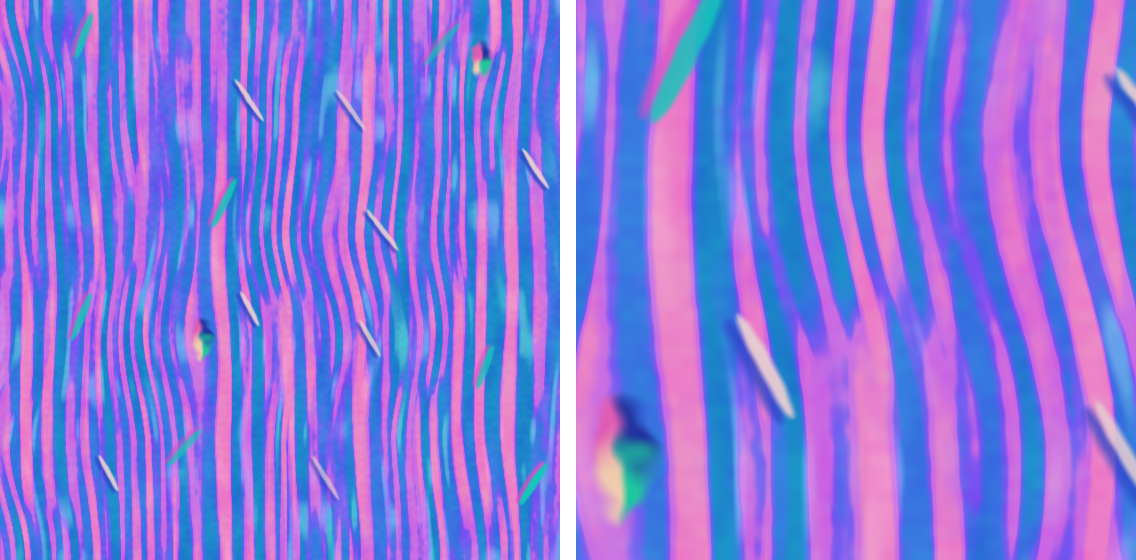
Left, the full canvas; right, a detail of the centre.
Give the GLSL for this texture map, as a WebGL 2 fragment shader.

```glsl
#version 300 es
precision highp float;

uniform vec2 u_resolution;
out vec4 fragColor;

float hash(vec2 p) {
  return fract(sin(dot(p, vec2(127.1, 311.7))) * 43758.5453);
}

float noise(vec2 p) {
  vec2 i = floor(p), f = fract(p);
  f = f * f * (3.0 - 2.0 * f);
  return mix(mix(hash(i), hash(i + vec2(1, 0)), f.x),
             mix(hash(i + vec2(0, 1)), hash(i + vec2(1, 1)), f.x), f.y);
}

// Sideways slope of one fibre, mostly alternating, fading along its length
float fibreSlope(float k, float y) {
  float side = mod(k, 2.0) < 0.5 ? -1.0 : 1.0;
  return side * mix(0.1, 1.05, hash(vec2(k, 3.0))) - 0.06
       + 1.2 * (noise(vec2(k * 5.7, y * 5.0)) - 0.5);
}

// Long facets with wandering borders, some crisp and some soft
float fibres(vec2 p, float count) {
  float x = p.x * count;
  float k = floor(x);
  float wander = mix(hash(vec2(k, 9.0)), noise(vec2(k * 3.1 + 40.0, p.y * 4.0)), 0.6);
  float border = k + 0.2 + 0.6 * wander;
  float soft = mix(0.13, 0.42, noise(vec2(k * 2.3 + 11.0, p.y * 6.0)));
  float edge = smoothstep(border - soft, border + soft, x);
  return mix(fibreSlope(k - 1.0, p.y), fibreSlope(k, p.y), edge);
}

vec3 slopeColor(float s) {
  vec3 c = mix(vec3(0.11, 0.52, 0.79), vec3(0.22, 0.46, 0.88), smoothstep(-1.0, -0.35, s));
  c = mix(c, vec3(0.46, 0.36, 0.94), smoothstep(-0.35, 0.02, s));
  c = mix(c, vec3(0.79, 0.43, 0.89), smoothstep(0.0, 0.32, s));
  return mix(c, vec3(0.92, 0.51, 0.78), smoothstep(0.4, 1.0, s));
}

// Short slanted cut: lit core with a contrasting left flank
vec3 addGouge(vec3 color, vec2 d, float angle, float halfLength, float strength) {
  vec2 dir = vec2(cos(angle), sin(angle));
  float along = dot(d, dir) / halfLength;
  float across = dot(d, vec2(-dir.y, dir.x)) + 0.0015 * (noise(d * 90.0 + angle * 50.0) - 0.5);
  float taper = sqrt(max(1.0 - along * along, 0.0));
  bool rising = dir.x > 0.0;
  float width = (rising ? 0.0075 : 0.005) * taper;
  vec3 core = rising ? vec3(0.08, 0.78, 0.73) : vec3(0.90, 0.80, 0.82);
  vec3 flank = rising ? vec3(0.84, 0.32, 0.78) : vec3(0.18, 0.28, 0.78);
  float inside = smoothstep(0.0, 0.6, taper) * strength;
  float flankMask = 1.0 - smoothstep(width - 0.004, width + 0.004, abs(across - 0.007));
  float coreMask = 1.0 - smoothstep(width - 0.003, width + 0.002, abs(across));
  color = mix(color, flank, 0.85 * flankMask * inside);
  return mix(color, core, coreMask * inside);
}

void main() {
  vec2 uv = gl_FragCoord.xy / u_resolution;
  vec2 p = uv;

  // Grain drifts sideways and parts around the knots
  p.x += 0.03 * (noise(uv * vec2(7.0, 4.0)) - 0.5);
  for (int i = 0; i < 2; i++) {
    vec2 d = uv - vec2(0.36, 0.395) - 0.5 * float(i);
    vec2 q = d / vec2(0.045, 0.12);
    p.x -= 0.55 * d.x * exp(-dot(q, q));
  }

  // Broad fibres, crossed in patches by finer, more slanted ones
  vec2 slanted = p + vec2(0.05 * (noise(uv * vec2(4.0, 5.0) + 30.0) - 0.5), 3.0);
  float patches = smoothstep(0.3, 0.7, noise(p * vec2(18.0, 5.0) + 7.0));
  float slope = mix(fibres(p, 46.0), fibres(slanted, 78.0), 0.75 * patches);
  slope += 0.55 * (noise(slanted * vec2(120.0, 7.0)) - 0.5);
  slope += 0.3 * (noise(p * vec2(65.0, 24.0)) - 0.5);
  slope += 0.16 * (noise(p * vec2(170.0, 100.0)) - 0.5);
  vec3 color = slopeColor(1.1 * slope);

  // Vertical relief and thin pale wisps on the blue sides
  float relief = noise(p * vec2(60.0, 18.0) + 20.0) - 0.5;
  relief += 0.5 * (noise(uv * vec2(110.0, 140.0)) - 0.5);
  color.g += 0.11 * relief;
  float wisp = smoothstep(0.66, 0.95, noise(slanted * vec2(70.0, 13.0) + 60.0));
  color += wisp * mix(vec3(0.18, 0.2, 0.04), vec3(0.02, 0.06, 0.02), smoothstep(-0.2, 0.4, slope));

  // Scattered gouges
  for (int i = 0; i < 16; i++) {
    vec2 cell = vec2(i % 4, i / 4);
    float pick = hash(cell + 31.0);
    if (pick < 0.15) continue;
    vec2 jitter = vec2(hash(cell + 5.0), hash(cell + 17.0));
    vec2 center = (cell + 0.15 + 0.7 * jitter) / 4.0;
    float lean = hash(cell + 53.0);
    float angle = lean < 0.5 ? mix(0.75, 1.3, lean * 2.0) : mix(1.95, 2.25, lean * 2.0 - 1.0);
    color = addGouge(color, uv - center, angle, mix(0.034, 0.052, pick), mix(0.55, 1.0, jitter.x));
  }

  // Knots: small ragged pits shaded by direction
  for (int i = 0; i < 2; i++) {
    vec2 d = uv - vec2(0.36, 0.395) - 0.5 * float(i);
    vec2 q = d / vec2(0.021, 0.036);
    q += 0.5 * (vec2(noise(uv * 70.0), noise(uv * 70.0 + 9.0)) - 0.5);
    float turn = smoothstep(-0.25, 0.25, q.x);
    vec3 upper = mix(vec3(0.88, 0.36, 0.70), vec3(0.13, 0.20, 0.62), turn);
    vec3 lower = mix(vec3(0.94, 0.80, 0.68), vec3(0.12, 0.78, 0.62), turn);
    vec3 pit = mix(lower, upper, smoothstep(-0.4, 0.4, q.y));
    color = mix(color, pit, 1.0 - smoothstep(0.65, 1.1, length(q)));
  }

  fragColor = vec4(clamp(color, 0.0, 1.0), 1.0);
}
```
